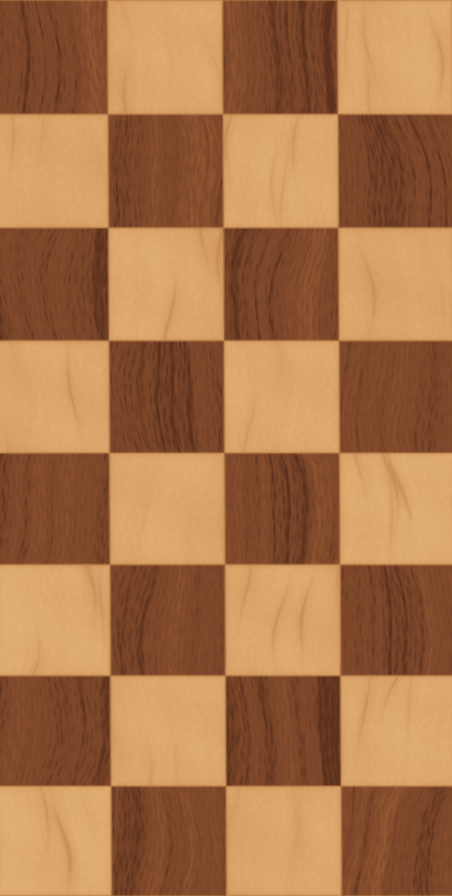
Give the GLSL for this pattern, as a Shadertoy shader.

```glsl
// Wooden checkerboard, four columns by eight rows, of walnut and maple tiles.
// Each tile gets its own upright grain from warped layered sines, pores from
// stretched cellular noise, and a thin joint line along its border.

const vec2 TILES = vec2(4.0, 8.0);

float hash(vec2 p) {
    vec3 q = fract(vec3(p.xyx) * vec3(0.1031, 0.1030, 0.0973));
    q += dot(q, q.yzx + 33.33);
    return fract((q.x + q.y) * q.z);
}

// Distance to the nearest of the points scattered one per unit cell.
float cellular(vec2 p, float seed) {
    vec2 cell = floor(p);
    float nearest = 2.0;
    for (int j = -1; j <= 1; j++)
    for (int i = -1; i <= 1; i++) {
        vec2 c = cell + vec2(i, j);
        vec2 point = c + vec2(hash(c + seed), hash(c + seed + 71.7));
        nearest = min(nearest, length(point - p));
    }
    return nearest;
}

// Irregular bands in about -1..1.
float layeredSines(float x, float seed) {
    float sum = 0.0, amplitude = 0.5, frequency = 6.0;
    for (int i = 0; i < 4; i++) {
        sum += amplitude * sin(x * frequency + seed * (3.0 + float(i) * 2.3) + sum);
        frequency *= 2.1;
        amplitude *= 0.64;
    }
    return sum;
}

// Bends straight grain: lean, slow sway and a bow as in plain-sawn boards.
float grainCoord(vec2 p, float seed) {
    float lean = 0.35 * (fract(seed * 7.13) - 0.5);
    float bow = 0.65 * (fract(seed * 3.71) - 0.5);
    float y = p.y - 0.3;
    float centre = p.x - 0.25 - 0.5 * fract(seed * 5.37);
    return p.x + lean * y + bow * y * y * exp(-6.0 * centre * centre)
         + 0.022 * sin(p.y * 5.0 + seed * 9.0 + p.x * 3.0);
}

vec3 walnut(vec2 p, float seed) {
    float q = grainCoord(p, seed);
    float contrast = mix(0.16, 0.34, fract(seed * 2.91));
    float tone = 0.57 + 0.20 * (fract(seed * 4.47) - 0.5);
    tone += contrast * layeredSines(q, seed);

    // Sharp growth rings, strongest in a part of the tile.
    float ring = pow(0.5 + 0.5 * sin(q * 34.0 + 2.5 * sin(q * 7.0 + seed)), 7.0);
    float patchy = 0.5 + 0.5 * sin(q * 5.0 + seed * 4.0 + p.y);
    tone -= 0.30 * ring * patchy;

    // Short open pores and fine fibres.
    float pore = 1.0 - smoothstep(0.1, 0.55, cellular(vec2(q * 30.0, p.y * 7.0), seed));
    tone -= 0.18 * pore;
    tone += 0.05 * sin(q * 125.0 + 2.0 * sin(p.y * 8.0 + seed));

    vec3 shade = mix(vec3(0.36, 0.19, 0.11), vec3(0.49, 0.277, 0.163), smoothstep(0.0, 0.55, tone));
    return mix(shade, vec3(0.60, 0.36, 0.21), smoothstep(0.5, 1.15, tone));
}

vec3 maple(vec2 p, float seed) {
    float q = grainCoord(p, seed);
    float tone = 0.38 + 0.30 * (fract(seed * 6.17) - 0.5);
    tone += 0.16 * layeredSines(q * 0.8, seed) + 0.08 * sin(p.y * 9.0 + q * 4.0 + seed);
    tone += 0.30 * (cellular(vec2(q * 26.0, p.y * 15.0), seed) - 0.45);
    vec3 wood = mix(vec3(0.845, 0.63, 0.40), vec3(0.895, 0.71, 0.48), clamp(tone, 0.0, 1.0));

    // A few wispy veins, each fading out along its length.
    float vein = 0.0;
    for (int i = 0; i < 4; i++) {
        vec2 key = vec2(float(i) + 1.0, seed * 3.0);
        float x = hash(key), y = hash(key + 17.3);
        float offset = q - x - 0.03 * sin(p.y * 6.0 + x * 20.0);
        float extent = exp(-10.0 * (p.y - y) * (p.y - y));
        float line = exp(-abs(offset) * 75.0);
        float halo = 0.30 * exp(-offset * offset * 180.0);
        vein += (line + halo) * extent * hash(key + 41.9);
    }
    return mix(wood, vec3(0.68, 0.43, 0.23), 0.42 * min(vein, 1.0));
}

// Board coordinates in tiles, with a slight tilt and narrowing upward rows.
vec2 boardCoord(vec2 uv) {
    float x = uv.x + 0.009 * (uv.y - 0.5);
    return vec2(x * 3.93 + 0.048, uv.y * (8.18 - 0.18 * uv.y));
}

void mainImage(out vec4 fragColor, in vec2 fragCoord) {
    vec2 board = boardCoord(fragCoord / iResolution.xy);
    float pixel = TILES.y / iResolution.y;
    vec2 tile = floor(board);
    vec2 p = board - tile;
    float seed = 1.0 + 9.0 * hash(tile + 13.0);
    float isDark = mod(tile.x + tile.y, 2.0);

    // Blend the two woods across the tile border.
    vec2 gap = min(p, 1.0 - p);
    float edge = min(gap.x, gap.y);
    float side = (2.0 * isDark - 1.0) * clamp(2.0 * edge / pixel, 0.0, 1.0);
    vec3 color = mix(maple(p, seed), walnut(p, seed), 0.5 + 0.5 * side);

    // Pale glue line on the joint, with a faint brown rim inside light tiles.
    float joint = 1.0 - smoothstep(0.004, 0.008 + pixel, edge);
    color = mix(color, vec3(0.76, 0.52, 0.29), 0.45 * joint);
    float rim = exp(-edge * 45.0) * (1.0 - isDark);
    color *= 1.0 - rim * vec3(0.06, 0.10, 0.14);

    fragColor = vec4(color, 1.0);
}
```
